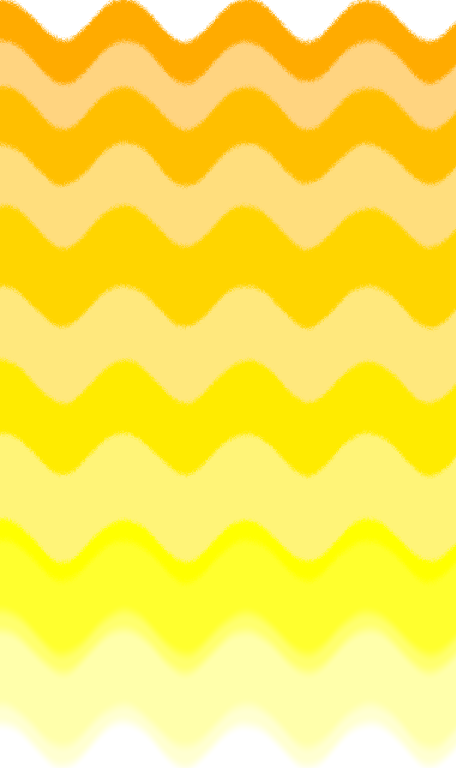
Give the GLSL for this background, as a WebGL 2 fragment shader.

```glsl
#version 300 es
precision highp float;
// Stacked wavy bands fading from orange through yellow to white, with soft sprayed edges.

uniform vec2 u_resolution;
out vec4 fragColor;

const float TAU = 6.2831853;
const int EDGES = 14;
const float ASPECT = 0.594;       // canvas width over height
const float PERIOD = 0.268;       // wave length, in canvas widths
const float CREST_X = 0.005;      // position of the first crest
const float AMPLITUDE = 0.0272;   // wave height, in canvas heights
const float ROUNDNESS = 0.0015;   // broadens crests and narrows troughs
const float WOBBLE = 0.0055;      // hand-drawn drift of each edge
const float WOBBLE_SCALE = 13.0;
const float SOFT_TOP = 0.0050;    // edge half width in the upper bands
const float SOFT_BOTTOM = 0.0105; // edge half width in the fading bands
const float GRAIN = 0.45;         // spray strength, relative to softness
const float GRAIN_CELLS = 640.0;  // spray dots per canvas height

// Mean depth of each edge below the top, in canvas heights
const float EDGE_DEPTH[EDGES] = float[EDGES](
    0.0250, 0.0800, 0.1395, 0.2120, 0.2945, 0.3975, 0.4960,
    0.5900, 0.7030, 0.7290, 0.8235, 0.8470, 0.9440, 0.9680);

// Band colours from top to bottom
const vec3 BAND_COLOR[EDGES + 1] = vec3[EDGES + 1](
    vec3(1.0, 1.0, 1.0),
    vec3(1.0, 0.67, 0.0), vec3(1.0, 0.83, 0.50),
    vec3(1.0, 0.75, 0.0), vec3(1.0, 0.87, 0.49),
    vec3(1.0, 0.835, 0.0), vec3(1.0, 0.91, 0.49),
    vec3(1.0, 0.92, 0.0), vec3(1.0, 0.955, 0.47),
    vec3(1.0, 1.0, 0.0), vec3(1.0, 1.0, 0.18),
    vec3(1.0, 1.0, 0.43), vec3(1.0, 1.0, 0.67),
    vec3(1.0, 1.0, 0.82), vec3(1.0, 1.0, 1.0));

float hash(vec2 p) {
    vec3 q = fract(vec3(p.xyx) * 0.1031);
    q += dot(q, q.yzx + 33.33);
    return fract((q.x + q.y) * q.z);
}

vec2 gradient(vec2 cell) {
    float angle = TAU * hash(cell);
    return vec2(cos(angle), sin(angle));
}

float gradientNoise(vec2 p) {
    vec2 i = floor(p), f = fract(p);
    vec2 w = f * f * f * (f * (f * 6.0 - 15.0) + 10.0);
    vec2 e = vec2(1.0, 0.0);
    float low = mix(dot(gradient(i), f), dot(gradient(i + e), f - e), w.x);
    float high = mix(dot(gradient(i + e.yx), f - e.yx),
                     dot(gradient(i + 1.0), f - 1.0), w.x);
    return mix(low, high, w.y);
}

// Depth offset of the wave: crests rise, troughs sink
float wave(float x) {
    float phase = TAU * (x - CREST_X) / PERIOD;
    return -AMPLITUDE * cos(phase) + ROUNDNESS * cos(2.0 * phase);
}

void main() {
    vec2 uv = gl_FragCoord.xy / u_resolution;
    vec2 p = vec2(uv.x * ASPECT, 1.0 - uv.y);
    float pixel = 1.0 / u_resolution.y;
    float baseWave = wave(uv.x);
    float spray = hash(floor(p * GRAIN_CELLS)) * 2.0 - 1.0;

    // Paint each band over the one above it
    vec3 color = BAND_COLOR[0];
    for (int i = 0; i < EDGES; i++) {
        float id = float(i);
        float fade = smoothstep(8.0, 10.0, id);
        float soft = max(mix(SOFT_TOP, SOFT_BOTTOM, fade), pixel);
        vec2 q = vec2(p.x * WOBBLE_SCALE, id * 7.31 + 0.37);
        float drift = WOBBLE * (gradientNoise(q) + 0.4 * gradientNoise(q * 3.0));
        float below = p.y - EDGE_DEPTH[i] - baseWave - drift;
        below += spray * soft * GRAIN * (1.0 - fade);
        color = mix(color, BAND_COLOR[i + 1], smoothstep(-soft, soft, below));
    }
    fragColor = vec4(color, 1.0);
}
```
